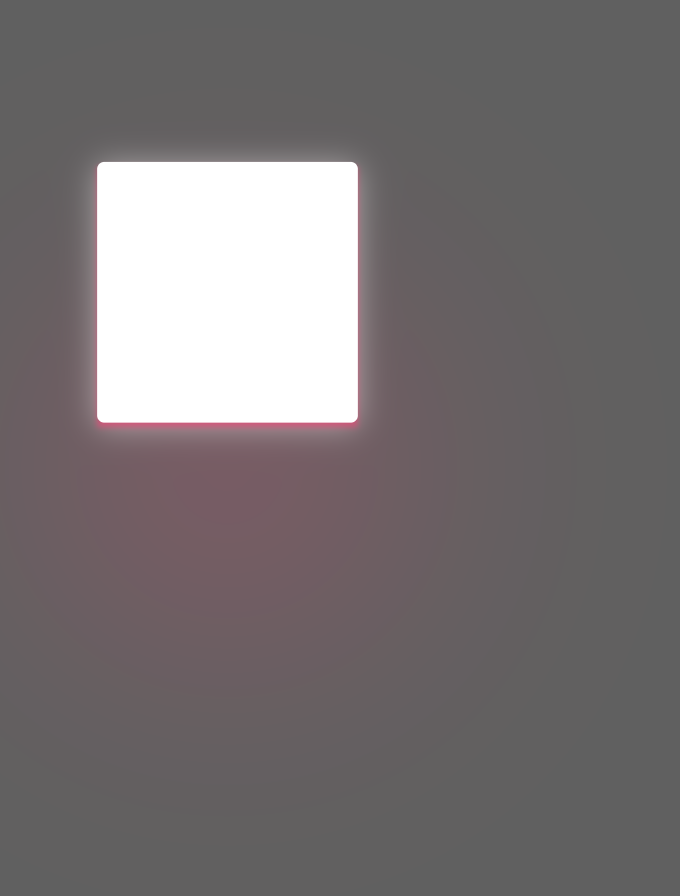
A Shadertoy shader for this background:

```glsl
// A white rounded card on grey, with a pale halo, a pink rim and a wide pink glow below.

// Lengths are fractions of the canvas height.
#define CARD_CENTER vec2(0.2539, 0.6738)
#define CARD_HALF   vec2(0.1455)
#define CARD_RADIUS 0.008
#define BACKDROP    vec3(0.376)
#define PINK        vec3(0.86, 0.30, 0.46)
// Each shadow: downward shift, blur sigma, opacity.
#define WIDE_GLOW   vec3(0.195, 0.163, 0.47)
#define HALO        vec3(0.004, 0.0175, 0.50)
#define RIM         vec3(0.0052, 0.0033, 0.80)

// Smooth approximation of the Gauss error function.
vec2 erfApprox(vec2 x) {
    x = clamp(x, -3.0, 3.0);
    return tanh(x * (1.1283 + 0.1009 * x * x));
}

// Coverage of the card's box after a Gaussian blur.
float blurredBox(vec2 p, float sigma) {
    float scale = 0.70711 / sigma;
    vec2 cover = 0.5 * (erfApprox((p + CARD_HALF) * scale)
                      - erfApprox((p - CARD_HALF) * scale));
    return cover.x * cover.y;
}

float shadow(vec2 p, vec3 style) {
    return style.z * blurredBox(p + vec2(0.0, style.x), style.y);
}

float roundedBox(vec2 p, vec2 halfSize, float radius) {
    vec2 q = abs(p) - halfSize + radius;
    return length(max(q, 0.0)) + min(max(q.x, q.y), 0.0) - radius;
}

void mainImage(out vec4 fragColor, in vec2 fragCoord) {
    float pixel = 1.0 / iResolution.y;
    vec2 p = fragCoord * pixel - CARD_CENTER;

    // Shadows, from the widest to the tightest
    vec3 color = mix(BACKDROP, PINK, shadow(p, WIDE_GLOW));
    color = mix(color, vec3(1.0), shadow(p, HALO));
    color = mix(color, PINK, shadow(p, RIM));

    // Card face
    float edge = roundedBox(p, CARD_HALF, CARD_RADIUS);
    color = mix(color, vec3(1.0), clamp(0.5 - edge / pixel, 0.0, 1.0));

    fragColor = vec4(color, 1.0);
}
```
